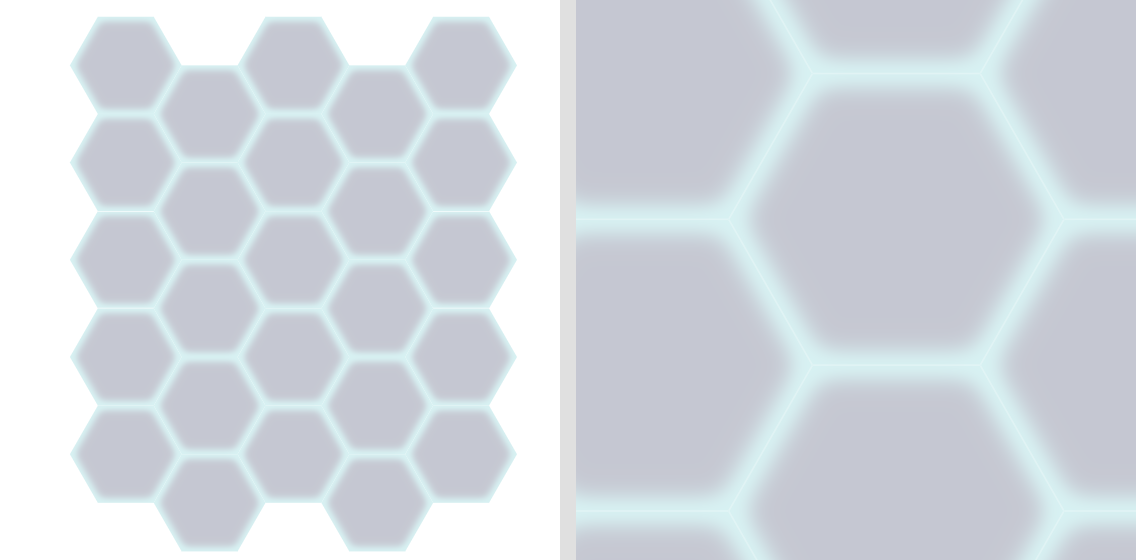
Left, the full canvas; right, a detail of the centre.
Reproduce this pattern procedurally as a Shadertoy shader.

```glsl
// Five staggered columns of grey hexagon tiles with pale cyan glowing rims on white.

const vec3 PAPER = vec3(1.0);
const vec3 TILE_GREY = vec3(0.774, 0.782, 0.822);
const vec3 RIM_CYAN = vec3(0.845, 0.945, 0.950);

const int COLUMNS = 5;
const int ROWS = 5;
const vec2 PITCH = vec2(0.1497, 0.1736);       // column and row spacing
const vec2 PATCH_CENTER = vec2(0.5240, 0.5361);
const float GLOW_WIDTH = 0.065;                // in row heights
const float SEAM_WIDTH = 0.008;
const float WIDE_SEAM_INSET = 0.006;

// Depths inside the three edge directions of a flat-topped hexagon of height 1
vec3 hexEdgeDepths(vec2 p) {
    p = abs(p);
    return 0.5 - vec3(p.y,
                      dot(p, vec2(0.8660, 0.5)),
                      dot(p, vec2(0.8660, -0.5)));
}

// Glow from all edges, merged softly at the corners
float rimGlow(vec3 depths, float width) {
    vec3 t = max(depths, 0.0) / width;
    vec3 dark = 1.0 - 0.95 * exp(-t * t);
    return 1.0 - dark.x * dark.y * dark.z;
}

// Center of a tile; odd columns hang half a row lower
vec2 tileCenter(int column, int row) {
    vec2 cell = vec2(float(column - COLUMNS / 2), float(row - ROWS / 2));
    cell.y -= 0.5 * float(column % 2);
    return PATCH_CENTER + cell * PITCH;
}

// The middle tile of each outer column has slightly wider flat seams
float flatInset(int column, int row) {
    bool outer = column == 0 || column == COLUMNS - 1;
    return outer && row == ROWS / 2 ? WIDE_SEAM_INSET : 0.0;
}

// Lay one tile over the color below
vec3 layTile(vec3 below, vec2 p, float inset, float feather) {
    vec3 depths = hexEdgeDepths(p);
    vec3 tile = mix(TILE_GREY, RIM_CYAN, rimGlow(depths, GLOW_WIDTH));
    depths.x -= inset;
    float inside = min(depths.x, min(depths.y, depths.z));
    return mix(below, tile, clamp(inside / feather + 0.5, 0.0, 1.0));
}

void mainImage(out vec4 fragColor, in vec2 fragCoord) {
    vec2 uv = fragCoord / iResolution.xy;
    float feather = max(1.0 / (iResolution.y * PITCH.y), SEAM_WIDTH);
    vec2 toTile = vec2(0.8660, 1.0) / PITCH;

    // The white margin runs around the whole patch, so opposite edges join
    vec3 color = PAPER;
    for (int column = 0; column < COLUMNS; column++) {
        for (int row = 0; row < ROWS; row++) {
            vec2 p = (uv - tileCenter(column, row)) * toTile;
            color = layTile(color, p, flatInset(column, row), feather);
        }
    }
    fragColor = vec4(color, 1.0);
}
```
